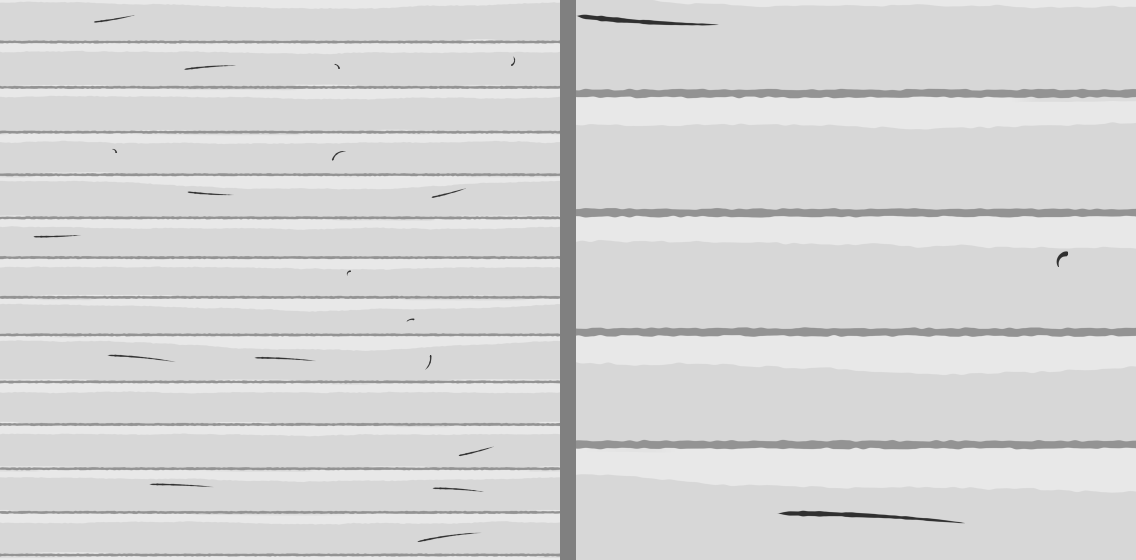
Left, the full canvas; right, a detail of the centre.
This texture is drawn by a Shadertoy shader. Its source:

```glsl
// Thirteen painted grey boards with rough seams and a ragged highlight under each.
// Board heights come from a short list; the edges wander with periodic value noise,
// and dark scratches (tapered arcs) are scattered over the boards by a hash.

const int BOARDS = 13;
const float TAU = 6.2832;

const vec3 FACE = vec3(0.843);
const vec3 HIGHLIGHT = vec3(0.91);
const vec3 SMUDGE = vec3(0.865);
const vec3 SEAM = vec3(0.575);
const vec3 INK = vec3(0.13);

const float SEAM_HALF = 0.0023;
const float HIGHLIGHT_DEPTH = 0.0185;
const float SCRATCH_HALF = 0.0016;

// Per board, bottom to top: lower seam, highlight swing, long scratches, hooks
const float seamY[BOARDS] = float[](0.009, 0.085, 0.163, 0.242, 0.318, 0.402, 0.469,
                                    0.540, 0.611, 0.688, 0.764, 0.844, 0.925);
const float swing[BOARDS] = float[](0.001, 0.003, 0.001, 0.001, 0.009, 0.005, 0.002,
                                    0.001, 0.007, 0.001, 0.001, 0.001, 0.007);
const int longCount[BOARDS] = int[](1, 2, 1, 0, 2, 0, 0, 1, 2, 0, 0, 1, 1);
const int hookCount[BOARDS] = int[](0, 0, 0, 0, 1, 1, 1, 0, 0, 2, 0, 2, 0);

float hash(vec2 p) {
    vec3 q = fract(p.xyx * 0.1031);
    q += dot(q, q.yzx + 33.33);
    return fract((q.x + q.y) * q.z);
}

// Value noise along x in 0..1, repeating after the given number of cells
float noise(float x, float cells, float seed) {
    float c = floor(x * cells);
    float f = fract(x * cells);
    float a = hash(vec2(mod(c, cells), seed));
    float b = hash(vec2(mod(c + 1.0, cells), seed));
    return mix(a, b, f * f * (3.0 - 2.0 * f));
}

// Coverage of everything with a signed distance below zero
float fill(float d, float px) {
    return 1.0 - smoothstep(-0.7 * px, 0.7 * px, d);
}

// Arc through the origin, thick at its start and fading to a point
float scratch(vec2 p, float angle, float len, float turn, float px) {
    float c = cos(angle), s = sin(angle);
    p = vec2(c * p.x + s * p.y, c * p.y - s * p.x);
    p.y *= sign(turn);
    float radius = len / abs(turn);
    vec2 q = p + vec2(0.0, radius);
    float t = atan(q.x, q.y) / abs(turn) + 0.5;
    if (t < 0.0 || t > 1.0) return 0.0;
    float grain = 0.8 + 0.4 * noise(t, floor(len * 300.0) + 2.0, 5.0);
    float halfWidth = SCRATCH_HALF * grain * sqrt(1.0 - t) * smoothstep(0.0, 0.08, t);
    return fill(abs(length(q) - radius) - halfWidth, px) * min(halfWidth / (0.4 * px), 1.0);
}

// All scratches of one board
float scratches(vec2 p, int board, float bottom, float top, float px) {
    int total = longCount[board] + hookCount[board];
    float id = float(board);
    float ink = 0.0;
    for (int k = 0; k < total; k++) {
        vec2 key = vec2(id * 7.0 + 3.0, float(k) * 11.0 + 40.0);
        float h1 = hash(key), h2 = hash(key + 1.7), h3 = hash(key + 4.3), h4 = hash(key + 8.9);
        float slot = (float(k) + 0.2 + 0.6 * h1) / float(total);
        vec2 center = vec2(mix(0.08, 0.92, fract(slot + hash(vec2(id, 91.0)))),
                           mix(bottom, top, mix(0.38, 0.65, h2)));
        bool isLong = k < longCount[board];
        float angle = isLong ? mix(-0.13, 0.3, h3) : h3 * TAU;
        float len = isLong ? mix(0.06, 0.125, h4) : mix(0.012, 0.034, h4);
        float turn = isLong ? mix(0.06, 0.25, h1) : mix(1.0, 2.4, h2);
        if (h4 < 0.5) turn = -turn;
        ink = max(ink, scratch(p - center, angle, len, turn, px));
    }
    return ink;
}

void mainImage(out vec4 fragColor, in vec2 fragCoord) {
    vec2 p = fragCoord / iResolution.xy;
    float px = 1.0 / iResolution.y;

    // Find the board; the strip below the first seam belongs to the top one
    if (p.y < seamY[0]) p.y += 1.0;
    int board = 0;
    for (int i = 1; i < BOARDS; i++) if (p.y >= seamY[i]) board = i;
    float bottom = seamY[board];
    float top = board < BOARDS - 1 ? seamY[board + 1] : seamY[0] + 1.0;
    float id = float(board);
    float below = top - p.y;
    float above = p.y - bottom;

    // Highlight with a slow swing and a ragged lower edge
    float ragged = 0.004 * (noise(p.x, 9.0, id + 20.0) - 0.5)
                 + 0.0016 * (noise(p.x, 43.0, id + 40.0) - 0.5)
                 + 0.0012 * (noise(p.x, 190.0, id + 60.0) - 0.5);
    float depth = HIGHLIGHT_DEPTH - swing[board] * cos(TAU * (p.x - 0.07)) + ragged;
    vec3 color = mix(FACE, HIGHLIGHT, fill(below - depth, px));

    // Stray brush marks: smudges under the upper seam, light lips over the lower one
    float smudge = smoothstep(0.72, 0.82, noise(p.x, 8.0, id + 80.0));
    float lip = smoothstep(0.76, 0.84, noise(p.x, 7.0, id + 100.0));
    color = mix(color, SMUDGE, smudge * fill(below - SEAM_HALF - 0.0028 - ragged * 0.3, px));
    color = mix(color, HIGHLIGHT, lip * fill(above - SEAM_HALF - 0.002 - ragged * 0.3, px));

    // Scratches, then the rough seams
    color = mix(color, INK, 0.92 * scratches(p, board, bottom, top, px));
    float rough = 0.0011 * (noise(p.x, 230.0, id + (below < above ? 120.0 : 140.0)) - 0.5);
    color = mix(color, SEAM, fill(min(below, above) - SEAM_HALF - rough, px));

    fragColor = vec4(color, 1.0);
}
```
